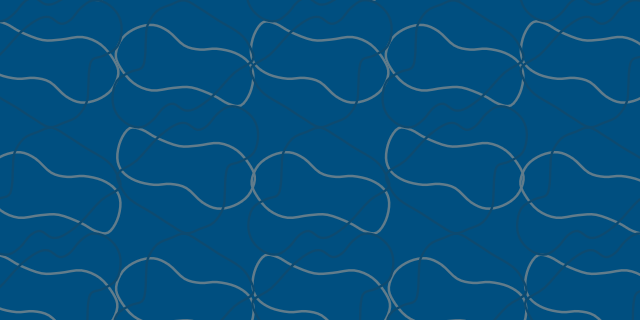
Write a WebGL 1 fragment shader that draws this pattern.

```glsl
precision highp float;

uniform vec2 u_resolution;

// Pen state: three trailing knots and the distance from spot to the stroke
vec2 spot, knotA, knotB, knotC;
float nearest;

void start(vec2 a, vec2 b, vec2 c) {
  knotA = a;
  knotB = b;
  knotC = c;
  nearest = 1e3;
}

float segmentDistance(vec2 p, vec2 a, vec2 b) {
  vec2 ab = b - a;
  return length(p - a - ab * clamp(dot(p - a, ab) / dot(ab, ab), 0.0, 1.0));
}

// Extend a Catmull-Rom curve towards the next knot
void through(float x, float y) {
  vec2 next = vec2(x, y);
  vec2 slope = 0.5 * (knotC - knotA);
  vec2 square = knotA - 2.5 * knotB + 2.0 * knotC - 0.5 * next;
  vec2 cube = 0.5 * (next - knotA) + 1.5 * (knotB - knotC);
  vec2 from = knotB;
  for (int i = 1; i <= 4; i++) {
    float t = float(i) / 4.0;
    vec2 to = knotB + t * (slope + t * (square + t * cube));
    nearest = min(nearest, segmentDistance(spot, from, to));
    from = to;
  }
  knotA = knotB;
  knotB = knotC;
  knotC = next;
}

// Pale bean with a pinched waist
float beanDistance() {
  start(vec2(-82, -12), vec2(-78, -33), vec2(-67, -48));
  through(-52.0, -46.0); through(-34.0, -36.0); through(-8.0, -26.5);
  through(14.0, -27.0); through(40.0, -30.0); through(62.0, -21.0);
  through(78.0, -2.0); through(83.0, 14.0); through(75.0, 33.0);
  through(58.0, 45.0); through(38.0, 48.5); through(20.0, 41.0);
  through(1.0, 24.0); through(-18.0, 19.0); through(-38.0, 20.0);
  through(-60.0, 15.0); through(-76.0, 4.0);
  through(-82.0, -12.0); through(-78.0, -33.0); through(-67.0, -48.0);
  return nearest;
}

// Dark wavy outline with one straight flank
float waveDistance() {
  start(vec2(-34, -36), vec2(-14, -51), vec2(0, -54));
  through(14.0, -46.0); through(26.0, -51.0); through(38.0, -65.0);
  through(52.0, -74.0); through(68.0, -71.0); through(82.0, -58.0);
  through(87.0, -40.0); through(82.0, -19.0); through(66.0, -8.0);
  through(52.0, -3.0); through(48.0, 10.0); through(47.0, 30.0);
  through(45.0, 48.0); through(34.0, 65.0); through(17.0, 73.0);
  through(0.0, 78.0); through(-20.0, 67.0); through(-40.0, 54.0);
  through(-66.0, 38.0); through(-78.0, 22.0); through(-81.0, 6.0);
  through(-59.0, -9.0);
  through(-34.0, -36.0); through(-14.0, -51.0); through(0.0, -54.0);
  return nearest;
}

float stroke(float d, float halfWidth, float pixel) {
  return clamp((halfWidth - d) / pixel + 0.5, 0.0, 1.0);
}

void main() {
  // The canvas is 384 units high, with y pointing down
  float pixel = 384.0 / u_resolution.y;
  vec2 p = vec2(gl_FragCoord.x, u_resolution.y - gl_FragCoord.y) * pixel;
  float bean = 1e3;
  float wave = 1e3;

  // Staggered rows of motifs, every second one turned half around
  for (int j = -1; j <= 1; j++) {
    float row = floor(p.y / 140.0) + float(j);
    float spacing = 162.5 + 1.5 * sin(3.48 + 1.82 * row);
    float middle = 383.0 + row;
    for (int i = 0; i <= 1; i++) {
      float column = floor((p.x - middle) / spacing) + float(i);
      float turn = 1.0 - 2.0 * mod(row + column, 2.0);
      float lift = turn * (2.0 + 12.75 * mod(row, 2.0));
      vec2 center = vec2(middle + column * spacing + 0.5 - 0.5 * turn,
                         76.5 + 140.0 * row - lift);
      spot = (p - center) * turn;
      if (abs(spot.x) < 95.0 && abs(spot.y) < 85.0) {
        bean = min(bean, beanDistance());
        wave = min(wave, waveDistance());
      }
    }
  }

  vec3 color = vec3(0.0, 0.31, 0.5);
  color = mix(color, vec3(0.38, 0.485, 0.545), stroke(bean, 1.5, pixel));
  color = mix(color, vec3(0.05, 0.29, 0.44), stroke(wave, 1.4, pixel));
  gl_FragColor = vec4(color, 1.0);
}
```
